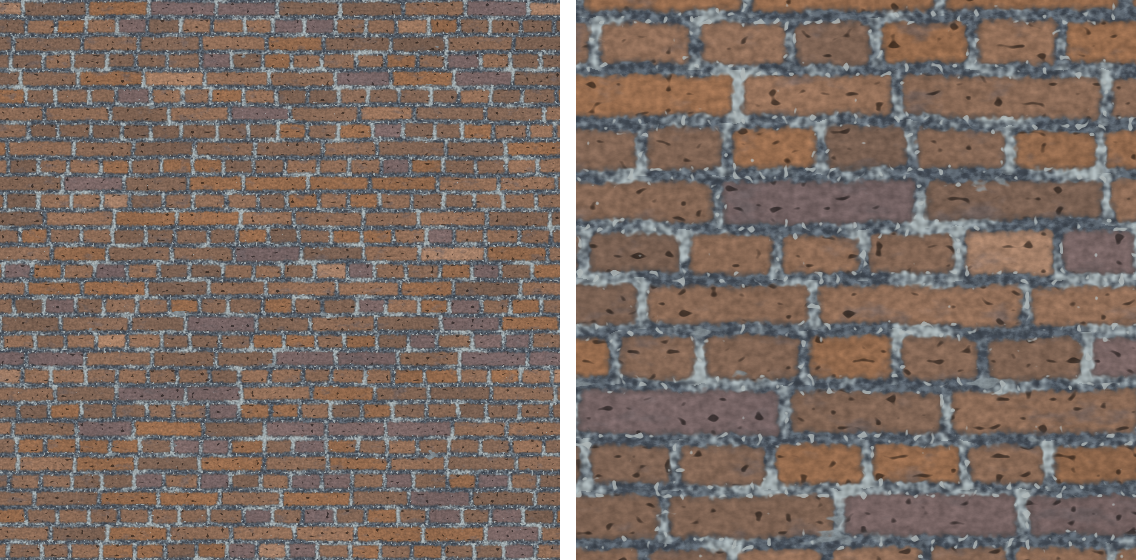
Left, the full canvas; right, a detail of the centre.
Reproduce this texture procedurally as a Shadertoy shader.

```glsl
const float ROWS = 32.0;

float hash(vec2 p) {
    vec3 q = fract(vec3(p.xyx) * 0.1031);
    q += dot(q, q.yzx + 33.33);
    return fract((q.x + q.y) * q.z);
}

vec2 gradient(vec2 cell) {
    float angle = 6.2832 * hash(cell + 17.0);
    return vec2(cos(angle), sin(angle));
}

// Gradient noise, roughly -0.7 to 0.7
float noise(vec2 p) {
    vec2 i = floor(p), f = p - i;
    vec2 u = f * f * f * (f * (f * 6.0 - 15.0) + 10.0);
    vec2 e = vec2(0.0, 1.0);
    return mix(mix(dot(gradient(i), f),
                   dot(gradient(i + e.yx), f - e.yx), u.x),
               mix(dot(gradient(i + e.xy), f - e.xy),
                   dot(gradient(i + e.yy), f - e.yy), u.x), u.y);
}

float fbm(vec2 p) {
    float sum = 0.0, amplitude = 1.0;
    for (int i = 0; i < 4; i++) {
        sum += amplitude * noise(p);
        p = p * 2.03 + 11.7;
        amplitude *= 0.55;
    }
    return sum;
}

// Position of a vertical joint, in brick widths
float joint(float index, float row, float count) {
    return index + 0.16 * (hash(vec2(mod(index, count), row + 70.0)) - 0.5);
}

float roundedBox(vec2 p, vec2 halfSize, float radius) {
    vec2 q = abs(p) - halfSize + radius;
    return length(max(q, 0.0)) + min(max(q.x, q.y), 0.0) - radius;
}

void mainImage(out vec4 fragColor, in vec2 fragCoord) {
    vec2 p = fragCoord / iResolution.xy * ROWS;
    float pixel = ROWS / iResolution.y;

    // Uneven courses and ragged edges
    vec2 q = p + 0.07 * vec2(noise(p * 1.7), noise(p * 1.3 + 40.0));
    q += 0.06 * vec2(noise(p * 5.0 + 9.0), noise(p * 5.0 + 63.0));
    q.y += 0.1 * noise(p * vec2(0.2, 0.5) + 5.0);

    // Courses alternate between 18 headers and 9 stretchers
    float row = floor(q.y);
    float count = mod(row, 2.0) < 0.5 ? 18.0 : 9.0;
    float pitch = ROWS / count;
    float u = q.x / pitch + hash(vec2(row, 3.0));
    float i = floor(u);
    i += step(joint(i + 1.0, row, count), u) - step(u, joint(i, row, count));
    float left = joint(i, row, count), right = joint(i + 1.0, row, count);
    vec2 id = vec2(mod(i, count), mod(row, ROWS));
    float tone = hash(id + 5.0), kind = hash(id + 31.0), size = hash(id + 52.0);

    // Signed distance to the brick
    vec2 local = vec2((u - 0.5 * (left + right)) * pitch, q.y - row - 0.5);
    vec2 halfSize = vec2(0.5 * (right - left) * pitch - 0.1, 0.37 + 0.035 * size);
    float d = roundedBox(local, halfSize, 0.13);
    d += 0.05 * noise(p * 9.0);

    // Brick face: tone by brick, with stains and grain
    float stain = fbm(p * vec2(0.9, 1.6) + 20.0);
    float grain = fbm(p * vec2(4.0, 6.0));
    float grit = noise(p * 8.3 + 80.0);
    vec3 brick = mix(vec3(0.47, 0.375, 0.32), vec3(0.58, 0.44, 0.35), tone);
    brick = mix(brick, vec3(0.60, 0.42, 0.29), 0.7 * step(0.8, kind));
    brick = mix(brick, vec3(0.45, 0.39, 0.41), 0.75 * step(kind, 0.13));
    brick = mix(brick, vec3(0.66, 0.52, 0.43), 0.7 * step(0.975, tone));
    brick = mix(brick, vec3(0.40, 0.37, 0.38), 0.55 * smoothstep(0.15, 0.8, stain));
    brick *= 1.0 + 0.15 * grain + 0.13 * grit;
    brick *= 1.0 + 0.10 * noise(p * 0.22 + 3.0);
    brick *= 1.0 - 0.5 * smoothstep(0.33, 0.5, noise(p * vec2(3.5, 5.5) + 150.0));

    // Soot and shadow gather at the brick edges
    float rim = smoothstep(-0.13, 0.02, d);
    brick = mix(brick, vec3(0.28, 0.27, 0.27), rim * (local.y < 0.0 ? 0.6 : 0.4));

    // Mortar: dark slate beds, paler upright joints, worn light lime
    float upright = smoothstep(-0.08, 0.06, abs(local.x) - halfSize.x);
    float lime = fbm(p * vec2(0.55, 0.8) + 90.0) + 0.45 * noise(p * 3.0 + 7.0);
    vec3 mortar = mix(vec3(0.25, 0.28, 0.32), vec3(0.38, 0.42, 0.46),
                      smoothstep(-0.5, 0.5, grain + 0.4 * grit));
    mortar = mix(mortar, vec3(0.63, 0.67, 0.68),
                 smoothstep(-0.1, 0.75, lime + 0.38 * upright + 0.35 * grit));
    mortar *= 1.0 + 0.25 * grit;

    vec3 color = mix(brick, mortar, smoothstep(-0.03 - pixel, 0.02 + pixel, d));

    // Smeared mortar spilling over some bricks
    float smear = fbm(p * vec2(0.55, 1.1) + 210.0) + 0.8 * min(d, 0.1);
    color = mix(color, vec3(0.51, 0.55, 0.57) * (1.0 + 0.2 * grain),
                0.85 * smoothstep(0.60, 0.72, smear));

    // Pale flecks, mostly near the joints
    float fleck = noise(p * 6.1 + 300.0) + 0.25 * rim;
    color = mix(color, vec3(0.70, 0.73, 0.73), 0.8 * smoothstep(0.52, 0.68, fleck));

    fragColor = vec4(clamp(color, 0.0, 1.0), 1.0);
}
```
